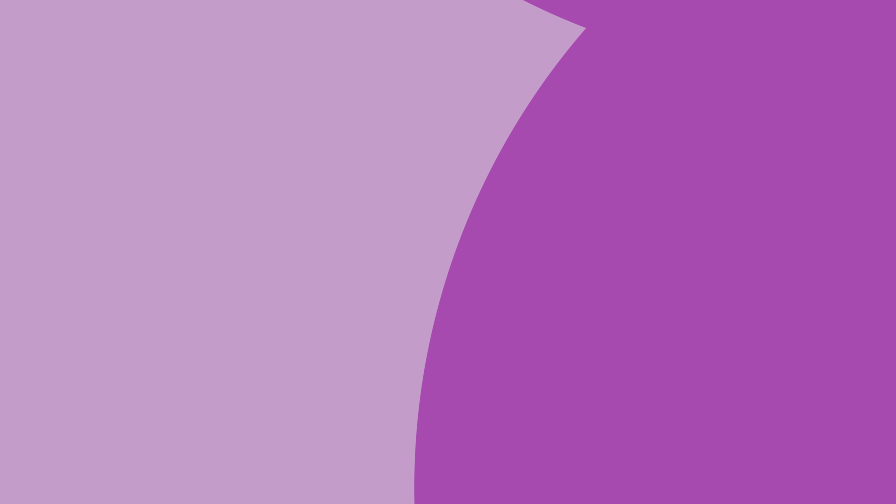
Reproduce this background procedurally as a WebGL 2 fragment shader.

```glsl
#version 300 es
precision highp float;
// Two large violet discs overlapping on a flat pale lilac ground.
uniform vec2 u_resolution;
out vec4 fragColor;

float disc(vec2 p, vec2 center, float radius) {
  return length(p - center) - radius;
}

void main() {
  // Canvas height is one unit, origin at the lower left
  vec2 p = gl_FragCoord.xy / u_resolution.y;
  float pixel = 1.0 / u_resolution.y;

  vec3 lilac = vec3(0.77, 0.61, 0.79);
  vec3 violet = vec3(0.65, 0.29, 0.69);

  // Union of the right disc and the upper disc
  float rightDisc = disc(p, vec2(2.213, 0.032), 1.391);
  float upperDisc = disc(p, vec2(1.664, 2.243), 1.392);
  float shape = min(rightDisc, upperDisc);

  // Smooth edge about one pixel wide
  float cover = 1.0 - smoothstep(-0.5 * pixel, 0.5 * pixel, shape);
  fragColor = vec4(mix(lilac, violet, cover), 1.0);
}
```
